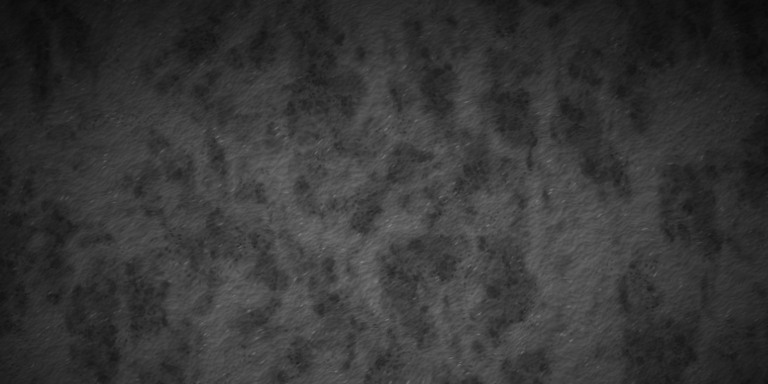
This texture is drawn by a WebGL 1 fragment shader. Its source:

```glsl
precision highp float;
// Dark plaster wall: a fine embossed, diagonally brushed grain with pits and glints,
// stained by soft upright blotches and flecks under a light that fades to the rim.
// Cellular noise gives grain and stains; layered sines bend both out of line.

uniform vec2 u_resolution;

vec2 hash2(vec2 cell) {
  vec2 s = vec2(dot(cell, vec2(127.1, 311.7)), dot(cell, vec2(269.5, 183.3)));
  return fract(sin(s) * 43758.55);
}

// Distance to the nearest scattered point
float cellular(vec2 p) {
  vec2 base = floor(p);
  vec2 local = p - base;
  float nearest = 4.0;
  for (int y = -1; y <= 1; y++) {
    for (int x = -1; x <= 1; x++) {
      vec2 offset = vec2(float(x), float(y));
      vec2 toPoint = offset + hash2(base + offset) - local;
      nearest = min(nearest, dot(toPoint, toPoint));
    }
  }
  return sqrt(nearest);
}

// Layered sines, each turned and finer than the last
vec2 warp(vec2 p, float frequency, float amount) {
  vec2 shift = vec2(0.0);
  for (int i = 0; i < 4; i++) {
    p = mat2(0.8, 0.6, -0.6, 0.8) * p + 0.37;
    shift += amount * sin(p.yx * frequency + shift.yx / amount);
    frequency *= 1.9;
    amount *= 0.55;
  }
  return shift;
}

// Turn so that x runs along the brush strokes, rising to the right
vec2 alongBrush(vec2 p) {
  return mat2(0.85, -0.53, 0.53, 0.85) * p;
}

float plasterHeight(vec2 p) {
  vec2 q = alongBrush(p);
  float height = 0.0;
  float frequency = 24.0;
  float weight = 0.42;
  for (int i = 0; i < 3; i++) {
    height += weight * cellular(q * frequency * vec2(0.65, 1.0) + float(i) * 7.3);
    frequency *= 2.1;
    weight *= 0.72;
  }
  return height;
}

// Soft upright blotches
float stainAmount(vec2 p) {
  vec2 q = p + warp(p, 11.0, 0.025);
  float field = 0.45 * cellular(q * vec2(5.2, 2.6) + 3.1);
  field += 0.33 * cellular(q * vec2(11.0, 7.0) + 8.4);
  field += 0.22 * cellular(q * vec2(24.0, 19.0));
  return 1.0 - smoothstep(0.16, 0.62, field);
}

// Small crumbling flecks
float fleckAmount(vec2 p) {
  vec2 q = p + warp(p, 40.0, 0.008);
  float field = 0.6 * cellular(q * vec2(21.0, 17.0) + 2.6) + 0.4 * cellular(q * 52.0);
  return 1.0 - smoothstep(0.18, 0.46, field);
}

void main() {
  vec2 uv = gl_FragCoord.xy / u_resolution;
  vec2 p = gl_FragCoord.xy / u_resolution.y;
  vec2 bent = p + warp(p, 9.0, 0.01);

  // Soft light, brightest a little below the middle
  float rim = length((uv - vec2(0.5, 0.36)) * vec2(1.0, 0.8));
  float shade = mix(0.38, 0.07, smoothstep(0.08, 0.77, rim));

  // Stains, with flecks gathered inside them
  float stain = stainAmount(p);
  float fleck = fleckAmount(p) * smoothstep(0.2, 0.75, stain);
  shade *= (1.0 - 0.36 * stain) * (1.0 - 0.24 * fleck);

  // Relief lit from the upper left
  vec2 toLight = vec2(-0.5, 0.85) * 0.002;
  float relief = plasterHeight(bent - toLight) - plasterHeight(bent + toLight);
  shade *= 1.0 + 0.85 * relief;

  // Sparse dark pits
  float pit = 1.0 - smoothstep(0.08, 0.32, cellular(bent * vec2(52.0, 60.0) + 5.7));
  float pitGroup = smoothstep(0.45, 0.8, cellular(p * 13.0 + 4.2));
  shade *= 1.0 - pit * (0.16 * pitGroup + 0.08 * stain);

  // Short bright glints, few and scattered
  float glint = 1.0 - smoothstep(0.05, 0.24, cellular(alongBrush(bent) * vec2(24.0, 66.0)));
  float glintGroup = smoothstep(0.5, 0.8, cellular(p * 23.0 + 1.9));
  shade *= 1.0 + 0.35 * glint * glintGroup;

  gl_FragColor = vec4(vec3(shade), 1.0);
}
```
